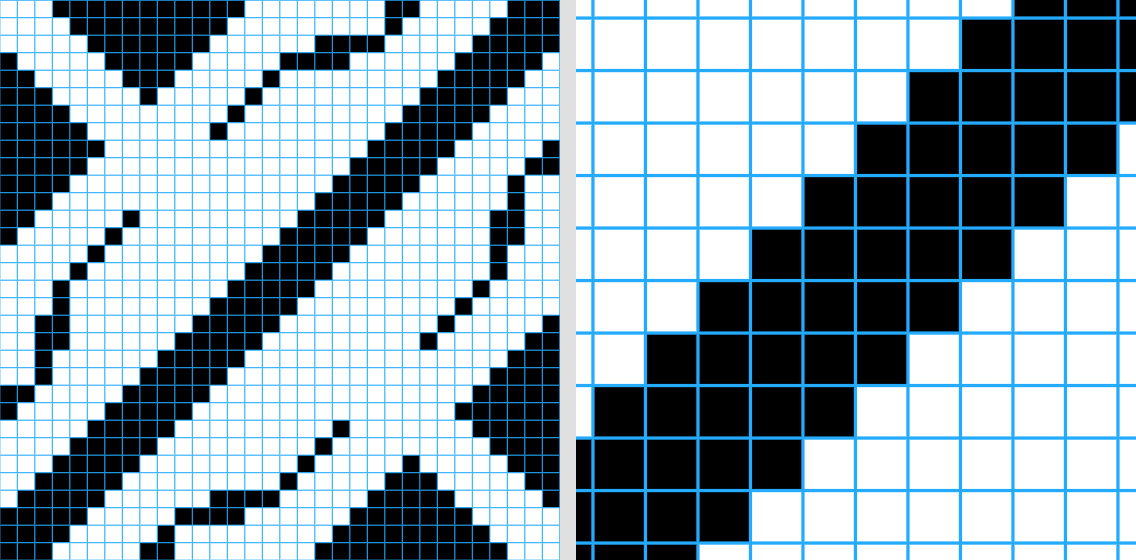
Left: the whole. Right: its middle third, enlarged.
Write a Shadertoy shader that draws this pattern.

```glsl
// A black pixel motif on white squared paper, ruled with thin blue lines.
// Cells are folded by two mirror diagonals into one wedge, where a band, a
// triangle and a stepped curve are tested; edges use exact box coverage.

const float CELLS = 32.0;          // cells along one side of the motif
const float LINE_WIDTH = 0.0625;   // ruled line, in cells
const float LINE_SHIFT = -0.0105;  // line centre relative to the cell border
const float BAND_REACH = 2.5;      // half thickness of the diagonal band
const float PEAK_COLUMN = 8.0;     // axis of the edge triangles
const float PEAK_HEIGHT = 5.5;     // depth of the edge triangles
const vec3 PAPER = vec3(1.0);
const vec3 INK = vec3(0.0);
const vec3 RULE = vec3(0.14, 0.67, 1.0);

// Stepped curve inside the wedge: thin diagonal, two wide steps, small tail.
bool onCurve(vec2 c) {
    float diagonal = c.x + c.y;
    bool thin = c.y > 2.5 && c.y < 7.5 && abs(diagonal - 19.0) < 0.5;
    bool steps = c.y > 1.5 && c.y < 3.5 && abs(c.x + 2.0 * c.y - 23.5) < 2.0;
    bool tail = c.y < 1.5 && c.x > 21.5 && diagonal < 23.5;
    return thin || steps || tail;
}

// 1 for an inked cell, 0 for blank paper.
float cellInk(vec2 cell) {
    vec2 c = mod(cell, CELLS);
    c.y = CELLS - 1.0 - c.y;                              // rows from the top
    if (c.x + c.y > CELLS - 1.0) c = CELLS - 1.0 - c;     // half turn
    if (c.y > c.x) c = c.yx;                              // diagonal mirror

    bool band = CELLS - 1.0 - c.x - c.y < BAND_REACH;
    bool triangle = abs(c.x - PEAK_COLUMN) + c.y < PEAK_HEIGHT;
    return band || triangle || onCurve(c) ? 1.0 : 0.0;
}

// Blend the four cells around the nearest corner by pixel footprint.
float inkCoverage(vec2 grid, float pixel) {
    vec2 base = floor(grid - 0.5);
    vec2 w = clamp((grid - base - 1.0) / pixel + 0.5, 0.0, 1.0);
    float low = mix(cellInk(base), cellInk(base + vec2(1.0, 0.0)), w.x);
    float high = mix(cellInk(base + vec2(0.0, 1.0)), cellInk(base + 1.0), w.x);
    return mix(low, high, w.y);
}

// Share of the pixel covered by the nearest ruled line on either axis.
float ruleCoverage(vec2 grid, float pixel) {
    vec2 d = fract(grid - LINE_SHIFT + 0.5) - 0.5;
    vec2 right = min(d + 0.5 * pixel, vec2(0.5 * LINE_WIDTH));
    vec2 left = max(d - 0.5 * pixel, vec2(-0.5 * LINE_WIDTH));
    vec2 cover = clamp((right - left) / pixel, 0.0, 1.0);
    return max(cover.x, cover.y);
}

void mainImage(out vec4 fragColor, in vec2 fragCoord) {
    float pixel = CELLS / iResolution.y;   // pixel size in cells
    vec2 grid = fragCoord * pixel;

    vec3 color = mix(PAPER, INK, inkCoverage(grid, pixel));
    color = mix(color, RULE, ruleCoverage(grid, pixel));
    fragColor = vec4(color, 1.0);
}
```
